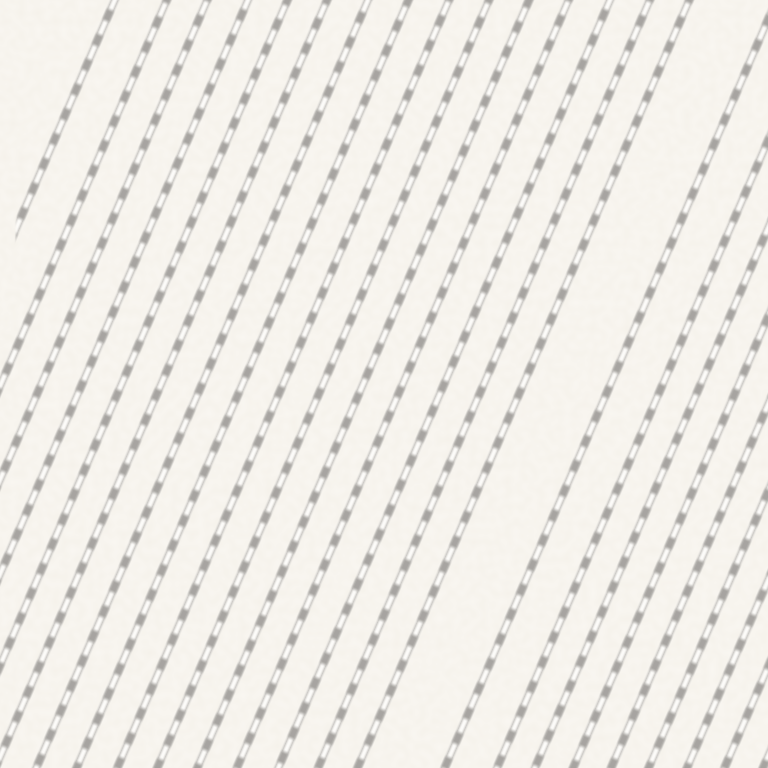
This pattern is drawn by a WebGL 2 fragment shader. Its source:

```glsl
#version 300 es
precision highp float;
// Slanted dashed cords: soft grey dashes alternating with white, thinly outlined ones, in two groups on cream paper.

#define SLOPE 0.432          // sideways run per unit of height
#define GROUP_START -0.2825  // foot of the first group's leading cord
#define GROUP_STEP 0.8615    // distance between leading cords
#define LEAD_GAP 0.0677      // leading cord to the next one
#define LINES_AFTER_LEAD 14.0
#define LEAD_CUT 0.021       // left end of the first cord
#define HALF_WIDTH 0.0048
#define OUTLINE 0.0016
#define DASH_PERIOD 0.0351
#define DASH_SHARE 0.44
#define SOFTNESS 0.0027
#define MOTTLE 0.018

uniform vec2 u_resolution;
out vec4 fragColor;

const vec3 PAPER = vec3(0.969, 0.957, 0.933);
const vec3 WHITE_DASH = vec3(0.990, 0.985, 0.975);
const vec3 GREY_DASH = vec3(0.655, 0.645, 0.630);
const vec3 OUTLINE_GREY = vec3(0.74, 0.73, 0.715);

float hash(float n) {
  return fract(sin(n * 12.9898 + 4.1) * 43758.5);
}

vec2 gradientAt(vec2 cell) {
  float angle = 6.2832 * hash(dot(cell, vec2(1.37, 7.13)));
  return vec2(cos(angle), sin(angle));
}

float gradientNoise(vec2 p) {
  vec2 i = floor(p), f = fract(p);
  vec2 u = f * f * f * (f * (f * 6.0 - 15.0) + 10.0);
  float a = dot(gradientAt(i), f);
  float b = dot(gradientAt(i + vec2(1, 0)), f - vec2(1, 0));
  float c = dot(gradientAt(i + vec2(0, 1)), f - vec2(0, 1));
  float d = dot(gradientAt(i + vec2(1, 1)), f - vec2(1, 1));
  return mix(mix(a, b, u.x), mix(c, d, u.x), u.y);
}

// Coverage of a shape from its signed distance, negative inside
float fill(float dist, float blur) {
  return 1.0 - smoothstep(-blur, blur, dist);
}

void main() {
  vec2 p = gl_FragCoord.xy / u_resolution.y;
  float blur = max(SOFTNESS, 0.7 / u_resolution.y);
  vec2 along = normalize(vec2(SLOPE, 1.0));
  vec2 across = vec2(along.y, -along.x);

  // Nearest cord, found from where the slant meets the lower edge
  float foot = p.x - SLOPE * p.y;
  float group = max(0.0, floor((foot - GROUP_START + 0.05) / GROUP_STEP));
  float groupFoot = GROUP_START + group * GROUP_STEP;
  float pitch = group < 0.5 ? 0.0524 : 0.0495;
  float local = foot - groupFoot;
  bool isLead = local < 0.5 * LEAD_GAP;
  float index = clamp(floor((local - LEAD_GAP) / pitch + 0.5), 0.0, LINES_AFTER_LEAD - 1.0);
  float id = group * 31.0 + (isLead ? 0.0 : index + 1.0);
  float cordFoot = groupFoot + (isLead ? 0.0 : LEAD_GAP + index * pitch);
  cordFoot += isLead ? 0.0 : 0.002 * (hash(id + 7.0) - 0.5);

  // Cord coordinates: sideways distance and position in the dash cycle
  vec2 q = p - vec2(cordFoot, 0.0);
  float side = abs(dot(q, across));
  float cycle = dot(q, along) / DASH_PERIOD - 0.19 + 0.5 * (hash(id) - 0.5);
  float dashDist = (abs(fract(cycle + 0.5) - 0.5) - 0.5 * DASH_SHARE) * DASH_PERIOD;

  float body = fill(side - HALF_WIDTH, blur);
  float rim = fill(abs(side - HALF_WIDTH + 0.5 * OUTLINE) - 0.5 * OUTLINE, blur);
  float dash = fill(dashDist, 1.3 * blur);
  if (isLead) {
    float kept = smoothstep(LEAD_CUT - blur, LEAD_CUT + blur, p.x);
    body *= kept;
    rim *= kept;
  }

  // Faintly mottled paper, then white cord, outline and grey dashes
  vec3 color = PAPER + MOTTLE * gradientNoise(p * 90.0) * vec3(0.6, 0.7, 1.0);
  color = mix(color, WHITE_DASH, body);
  color = mix(color, OUTLINE_GREY, rim);
  color = mix(color, GREY_DASH, body * dash);
  fragColor = vec4(color, 1.0);
}
```
